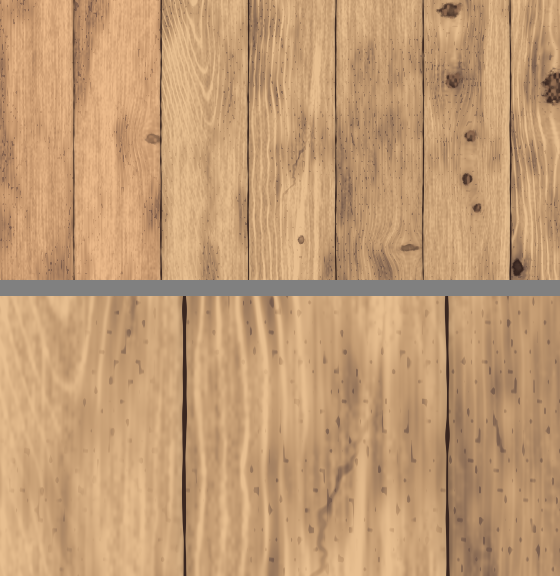
Top, the full canvas; bottom, a detail of the centre.
A WebGL 1 fragment shader for this texture:

```glsl
precision highp float;
// Seven upright weathered pine planks with dark seams, fibres, rings and knots.
// Each knot bends the grain coordinate of its plank; layered noise, ring lines
// and stains then set one tone that is looked up in a wood colour ramp.
#define PLANK_WIDTH 0.312
#define FIRST_SEAM 0.263
#define SEAM_HALF 0.0021
#define BASE_TONE 0.70
#define BAND_AMOUNT 0.50
#define FIBRE_AMOUNT 0.30
#define GRIT_AMOUNT 0.26
#define DARK vec3(0.20, 0.13, 0.11)
#define KNOT_BROWN vec3(0.50, 0.36, 0.27)
#define WOOD_LOW vec3(0.47, 0.36, 0.30)
#define WOOD_MID vec3(0.75, 0.585, 0.43)
#define WOOD_HIGH vec3(0.92, 0.75, 0.57)

uniform vec2 u_resolution;

float hash(vec2 p) { return fract(sin(dot(p, vec2(127.1, 311.7))) * 43758.55); }

float noise(vec2 p) {
  vec2 i = floor(p), f = fract(p);
  f = f * f * (3.0 - 2.0 * f);
  return mix(mix(hash(i), hash(i + vec2(1, 0)), f.x),
             mix(hash(i + vec2(0, 1)), hash(i + vec2(1, 1)), f.x), f.y);
}

float fbm(vec2 p) {
  float sum = 0.0, amp = 0.53;
  for (int i = 0; i < 4; i++) {
    sum += amp * noise(p);
    p = p * 2.03 + 17.3;
    amp *= 0.5;
  }
  return sum;
}

float plankOf(float x) { return floor((x - FIRST_SEAM) / PLANK_WIDTH) + 1.0; }
float isPlank(float id, float k) { return 1.0 - step(0.5, abs(id - k)); }

// Bends the grain around a knot; wood.x is the grain, y the core, z the halo.
void addKnot(vec2 p, vec2 centre, vec2 radius, float strength, inout vec3 wood) {
  float same = isPlank(plankOf(p.x), plankOf(centre.x));
  vec2 d = (p - centre) / radius;
  float q = length(d) + 0.9 * (fbm(p * 50.0) - 0.5);
  wood.x -= same * 0.75 * (p.x - centre.x) * exp(-dot(d * d, vec2(0.16, 0.05)));
  float rim = 0.72 + 0.28 * smoothstep(0.2, 0.8, q);
  wood.y = max(wood.y, same * strength * rim * (1.0 - smoothstep(0.65, 1.1, q)));
  wood.z += same * strength * exp(-0.45 * q * q);
}

void main() {
  vec2 p = gl_FragCoord.xy / u_resolution.y;
  float pixel = 1.0 / u_resolution.y;
  float id = plankOf(p.x);
  float arched = isPlank(id, 2.0), striped = isPlank(id, 3.0), swirled = isPlank(id, 6.0);

  // Knots: a climbing row on the sixth plank, then the single ones
  vec3 wood = vec3(p.x, 0.0, 0.0);
  for (int i = 0; i < 5; i++) {
    float n = float(i), n2 = n * n;
    vec2 centre = vec2(1.69 - 0.006 * n2 + 0.015 * cos(3.1416 * n), 0.257 + 0.077 * n + 0.025 * n2);
    addKnot(p, centre, (0.017 + 0.0016 * n2) * vec2(1.0, 1.25 - 0.035 * n2), 0.85, wood);
  }
  addKnot(p, vec2(1.985, 0.687), vec2(0.044, 0.066), 0.95, wood);
  addKnot(p, vec2(1.848, 0.047), vec2(0.023, 0.032), 1.0, wood);
  addKnot(p, vec2(0.545, 0.505), vec2(0.032, 0.022), 0.45, wood);
  addKnot(p, vec2(1.076, 0.143), vec2(0.011, 0.015), 0.7, wood);
  addKnot(p, vec2(1.460, 0.115), vec2(0.042, 0.013), 0.5, wood);

  // Long bands, fine fibres, grit and cloudy stains
  float grain = wood.x + 0.012 * (noise(vec2(id * 9.0, p.y * 3.0)) - 0.5);
  float g = grain + id * 7.3;
  float band = fbm(vec2(g * 26.0, p.y * 0.9));
  float fibre = 0.5 * noise(vec2(g * 240.0, p.y * 9.0)) + 0.5 * noise(vec2(g * 130.0, p.y * 25.0));
  float grit = 0.6 * noise(vec2(g * 250.0, p.y * 120.0)) + 0.4 * noise(vec2(g * 130.0, p.y * 70.0));
  float cloud = fbm(vec2(g * 12.0, p.y * 4.0) + 40.0);
  float stain = smoothstep(0.46, 0.74, cloud + 0.18 * (grit - 0.5) + 0.05 * (arched + swirled));

  // Ring lines: plain, arched like a cathedral, or swirled around knots
  float wander = fbm(vec2(g * 9.0, p.y * 4.0)) - 0.5;
  float phase = grain * mix(85.0, 42.0, max(striped, swirled)) + 1.8 * wander;
  float dx = grain - 0.742 + 0.13 * (p.y - 0.635);
  float arch = 8.0 * (p.y - 8.0 * (sqrt(dx * dx + 0.0009) - 0.03)) + 2.2 * wander;
  phase = mix(phase, arch, arched);
  float ring = pow(0.5 + 0.5 * sin(6.2832 * phase), 4.0) - 0.25;
  float archFade = smoothstep(0.45, 0.7, p.y) * (1.0 - smoothstep(0.03, 0.08, dx));
  float ringAmount = mix(0.08, 0.30, arched * archFade) + 0.20 * swirled;
  ringAmount += striped * 0.26 * (1.0 - smoothstep(1.0, 1.06, p.x));
  ringAmount *= 0.4 + 1.2 * noise(vec2(g * 40.0, p.y * 9.0));

  // Pale spire on the striped plank, open towards the bottom
  float drop = 0.9 - p.y;
  float spireX = abs(grain - 1.143 + 0.055 * drop + 0.008 * wander);
  float spire = 1.0 - smoothstep(0.004, 0.014, abs(spireX - 0.04 * drop));
  spire *= striped * smoothstep(0.0, 0.12, drop);

  // Short dark pores and a wandering diagonal crack
  float pores = smoothstep(0.78, 0.92, noise(vec2(g * 230.0, p.y * 85.0))) * smoothstep(0.35, 0.6, cloud);
  float crackX = p.x - 1.0 - 0.55 * (p.y - 0.30) - 0.07 * (fbm(p * 14.0) - 0.5);
  float crack = striped * (1.0 - smoothstep(0.001, 0.007, abs(crackX)));
  crack *= smoothstep(0.24, 0.32, p.y) * (1.0 - smoothstep(0.45, 0.55, p.y));

  // Tone and colour
  float tone = BASE_TONE + 0.08 * (hash(vec2(id, 4.0)) - 0.5) + 0.05 * isPlank(id, 5.0);
  tone += BAND_AMOUNT * (band - 0.5) + FIBRE_AMOUNT * (fibre - 0.5) + GRIT_AMOUNT * (grit - 0.5);
  tone += ringAmount * ring + 0.26 * spire - 0.26 * pores - 0.24 * crack - 0.30 * wood.z - 0.30 * stain;
  vec3 colour = mix(WOOD_LOW, WOOD_MID, smoothstep(0.0, 0.58, tone));
  colour = mix(colour, WOOD_HIGH, smoothstep(0.42, 1.0, tone));
  colour *= mix(vec3(1.01, 0.98, 0.96), vec3(0.99, 1.0, 0.99), step(1.5, id));
  float ember = smoothstep(0.25, 0.8, noise(p * vec2(110.0, 80.0))) * step(0.1, p.y);
  colour = mix(colour, mix(DARK, KNOT_BROWN, ember), wood.y);

  // Seams of uneven width with a soft shadow
  float seam = floor((p.x - FIRST_SEAM) / PLANK_WIDTH + 0.5);
  float gap = abs(p.x - FIRST_SEAM - seam * PLANK_WIDTH + 0.003 * (noise(vec2(p.y * 9.0, seam)) - 0.5));
  float halfWidth = SEAM_HALF * (0.4 + 0.9 * noise(vec2(p.y * 40.0, seam + 5.0)));
  colour *= 1.0 - 0.16 * exp(-gap * 170.0);
  float cover = 1.0 - smoothstep(halfWidth - 0.5 * pixel, halfWidth + 0.7 * pixel, gap);
  colour = mix(colour, DARK, cover * mix(0.65, 0.95, step(0.5, seam)));
  gl_FragColor = vec4(colour, 1.0);
}
```
